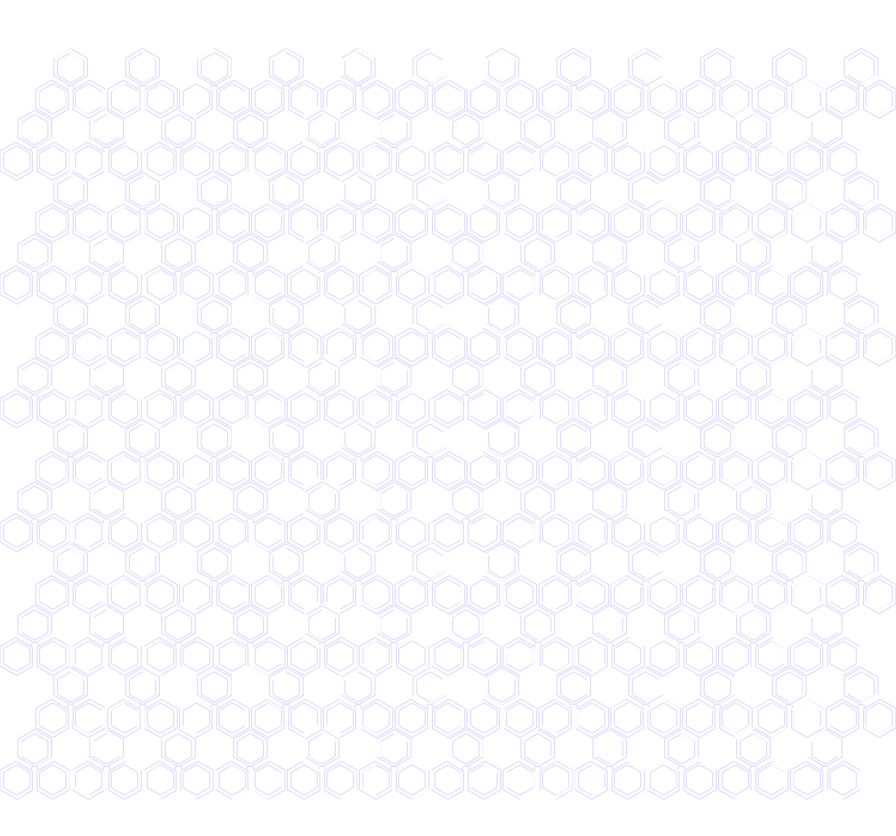
A Shadertoy shader for this pattern:

```glsl
#define COUNT 12.0           // triplets across and down
#define PITCH 0.0401         // distance between hexagon centres
#define ROW_STEP 0.0691      // distance between triplet rows
#define FIRST vec2(0.0789, 0.8342) // centre of the top left triplet
#define INNER 0.0147         // apothem of the inner outline
#define ROUNDING 0.0030      // corner radius of the inner outline
#define OUTER_GAP 0.0013     // inset of edges facing other triplets
#define CHANNEL 0.0027       // inset of edges facing siblings
#define CAP_RADIUS 0.0040    // arc where three channels meet
#define LINE_WIDTH 0.0013
#define LINE_COLOR vec3(0.87, 0.87, 1.0)

const float SECTOR = 1.04719755;

float hash(vec2 p) {
    return fract(sin(dot(p, vec2(127.1, 311.7))) * 43758.5453);
}

float stroke(float d) {
    return clamp(0.5 + (0.5 * LINE_WIDTH - abs(d)) * iResolution.x, 0.0, 1.0);
}

// Some edges are faint or absent
float wear(float edge, vec2 seed) {
    return smoothstep(0.06, 0.24, hash(seed + vec2(edge * 7.3, edge * 3.1)));
}

// Outer and inner outlines of one hexagon; two edges face its siblings
float hexagon(vec2 p, float firstSibling, vec2 seed) {
    float outer = -1.0, inner = -1.0, outerEdge = 0.0, innerEdge = 0.0;
    for (float k = 0.0; k < 6.0; k++) {
        float h = dot(p, vec2(cos(k * SECTOR), sin(k * SECTOR)));
        bool sibling = mod(k - firstSibling + 6.0, 6.0) < 1.5;
        float o = h - 0.5 * PITCH + (sibling ? CHANNEL : OUTER_GAP);
        if (o > outer) { outer = o; outerEdge = k; }
        if (h > inner) { inner = h; innerEdge = k; }
    }

    // Rounded distance to the nearest inner edge
    float a = innerEdge * SECTOR;
    float core = INNER - ROUNDING;
    float along = abs(dot(p, vec2(-sin(a), cos(a))));
    float beyond = max(along - core * 0.57735, 0.0);
    float side = inner - core;
    float rounded = (side > 0.0 ? length(vec2(beyond, side)) : side) - ROUNDING;

    return max(stroke(outer) * wear(outerEdge, seed),
               stroke(rounded) * wear(innerEdge + 6.0, seed));
}

// Three hexagons around a shared corner
float triplet(vec2 p, vec2 cell) {
    vec2 seed = vec2(cell.x + 1.0, mod(cell.y, 2.0) * 17.0);
    float ink = 0.0;
    for (float m = 0.0; m < 3.0; m++) {
        float a = (1.5 + 2.0 * m) * SECTOR;
        vec2 center = PITCH * 0.57735 * vec2(cos(a), sin(a));
        float firstSibling = mod(4.0 + 2.0 * m, 6.0);
        ink = max(ink, hexagon(p - center, firstSibling, seed + m * 29.0));
    }
    float cap = stroke(length(p) - CAP_RADIUS) * step(0.0, p.y);
    return max(ink, cap * wear(12.0, seed));
}

void mainImage(out vec4 fragColor, in vec2 fragCoord) {
    vec2 uv = fragCoord / iResolution.x;
    float nearRow = floor((FIRST.y - uv.y) / ROW_STEP + 0.5);
    float ink = 0.0;

    // Nearby triplets; every second row is shifted left by one hexagon
    for (float j = -1.0; j <= 1.0; j++) {
        float row = nearRow + j;
        vec2 start = FIRST - vec2(mod(row, 2.0) * PITCH, row * ROW_STEP);
        float nearColumn = floor((uv.x - start.x) / (2.0 * PITCH) + 0.5);
        for (float i = -1.0; i <= 1.0; i++) {
            vec2 cell = vec2(nearColumn + i, row);
            if (min(cell.x, cell.y) < 0.0 || max(cell.x, cell.y) >= COUNT) continue;
            vec2 center = start + vec2(cell.x * 2.0 * PITCH, 0.0);
            ink = max(ink, triplet(uv - center, cell));
        }
    }
    fragColor = vec4(mix(vec3(1.0), LINE_COLOR, ink), 1.0);
}
```
